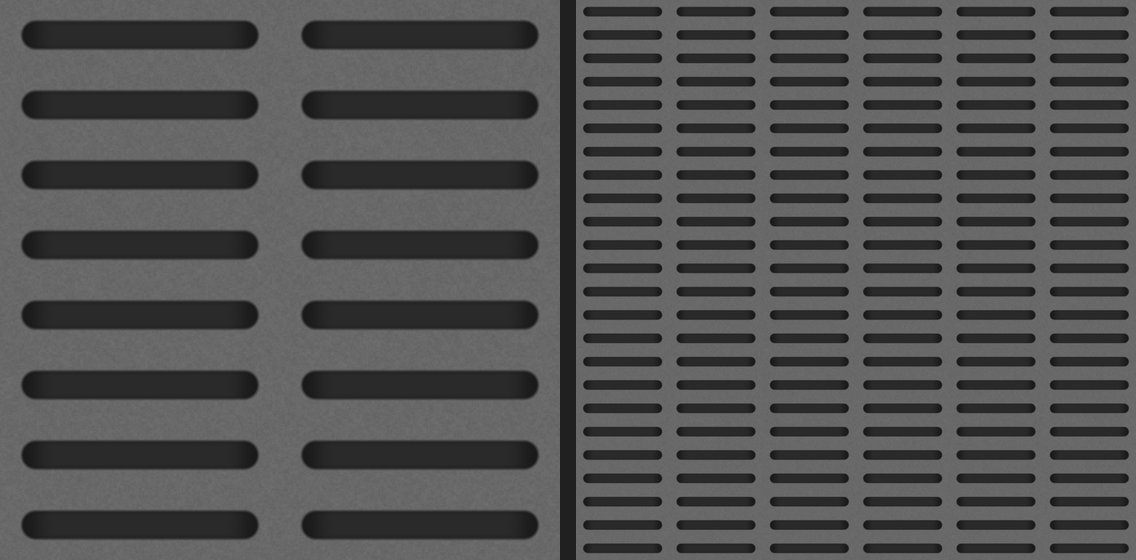
Left: one tile. Right: repeated 3 by 3.
This pattern is drawn by a WebGL 2 fragment shader. Its source:

```glsl
#version 300 es
precision highp float;

uniform vec2 u_resolution;
out vec4 fragColor;

// Layout, in canvas units
const vec2 REPEATS = vec2(2.0, 8.0);
const vec2 SLOT_HALF = vec2(0.2095, 0.0234);
const float RIM_WIDTH = 0.0056;
const float END_SHADE_LENGTH = 0.055;
const float SIDE_SHADE_LENGTH = 0.007;

// Colours
const vec3 METAL = vec3(0.410);
const vec3 RIM = vec3(0.205);
const vec3 SLOT = vec3(0.163);
const vec3 SLOT_SHADE = vec3(0.100);

// Grain: cells across the canvas and strength
const float FINE_CELLS = 384.0;
const float SOFT_CELLS = 192.0;
const float MOTTLE_CELLS = 48.0;
const float FINE_STRENGTH = 0.030;
const float SOFT_STRENGTH = 0.022;
const float MOTTLE_STRENGTH = 0.008;

float hash(vec2 p) {
  return fract(sin(dot(p, vec2(12.9898, 78.233))) * 43758.5453);
}

// Value noise that wraps at the canvas edges, centred on zero
float wrappedNoise(vec2 uv, float cells) {
  vec2 p = uv * cells;
  vec2 cell = floor(p);
  vec2 f = fract(p);
  f = f * f * (3.0 - 2.0 * f);
  vec2 a = mod(cell, cells);
  vec2 b = mod(cell + 1.0, cells);
  float low = mix(hash(a), hash(vec2(b.x, a.y)), f.x);
  float high = mix(hash(vec2(a.x, b.y)), hash(b), f.x);
  return mix(low, high, f.y) - 0.5;
}

// Signed distance to a horizontal slot with round ends
float slotDistance(vec2 p) {
  float straight = SLOT_HALF.x - SLOT_HALF.y;
  return length(vec2(max(abs(p.x) - straight, 0.0), p.y)) - SLOT_HALF.y;
}

void main() {
  vec2 uv = gl_FragCoord.xy / u_resolution;
  float pixel = 1.0 / min(u_resolution.x, u_resolution.y);

  // Position from the centre of the repeat
  vec2 p = (fract(uv * REPEATS) - 0.5) / REPEATS;
  float d = slotDistance(p);

  // Grainy plate with a dark bevel around each slot
  float grain = FINE_STRENGTH * wrappedNoise(uv, FINE_CELLS)
              + SOFT_STRENGTH * wrappedNoise(uv, SOFT_CELLS)
              + MOTTLE_STRENGTH * wrappedNoise(uv, MOTTLE_CELLS);
  vec3 plate = mix(RIM, METAL + grain, smoothstep(0.0, RIM_WIDTH, d));

  // Recess, shaded towards the ends and faintly along the sides
  float endLight = smoothstep(0.0, END_SHADE_LENGTH, SLOT_HALF.x - abs(p.x));
  float sideLight = mix(0.65, 1.0, smoothstep(0.0, SIDE_SHADE_LENGTH, -d));
  vec3 recess = mix(SLOT_SHADE, SLOT, endLight * sideLight);

  float plateMask = smoothstep(-pixel, pixel, d);
  fragColor = vec4(mix(recess, plate, plateMask), 1.0);
}
```
